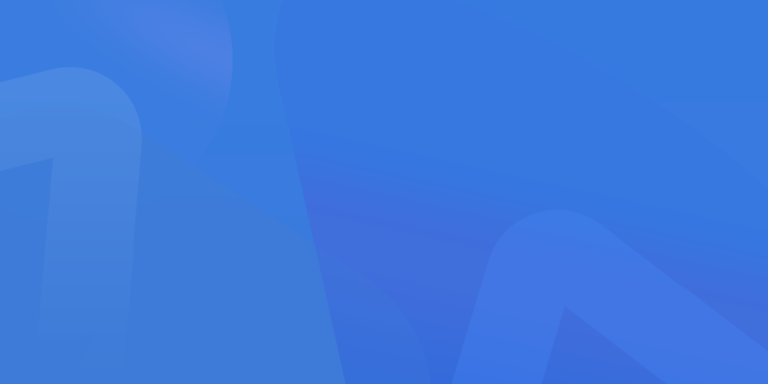
Write a WebGL 1 fragment shader that draws this background.

```glsl
precision highp float;

uniform vec2 u_resolution;

// Colours
const vec3 SKY_TOP = vec3(0.22, 0.485, 0.875);
const vec3 SKY_LOW = vec3(0.23, 0.475, 0.86);
const vec3 DUNE = vec3(0.247, 0.485, 0.845);
const vec3 PANEL_TOP = vec3(0.21, 0.465, 0.88);
const vec3 PANEL_VIOLET = vec3(0.25, 0.43, 0.86);
const vec3 PANEL_LOW = vec3(0.20, 0.415, 0.86);
const vec3 GLOW = vec3(0.34, 0.51, 0.90);
const vec3 PALE_RIBBON = vec3(0.365, 0.59, 0.89);
const vec3 BLUE_RIBBON = vec3(0.27, 0.54, 0.97);

// Strengths and sizes, in canvas heights
const float PALE_ALPHA = 0.45;
const float BLUE_ALPHA = 0.30;
const float BEND_RADIUS = 0.1875;
const float PANEL_RADIUS = 0.406;
const float DUNE_RADIUS = 0.378;
const float DISC_RADIUS = 0.424;
const float SHADE_RADIUS = 2.604;
const float PANEL_TILT = 0.22;
const float GLOW_TILT = 0.45;
const float GLOW_WIDTH = 0.11;

float cross2(vec2 a, vec2 b) {
  return a.x * b.y - a.y * b.x;
}

// Distance from q to the segment between the origin and arm
float segment(vec2 q, vec2 arm) {
  return length(q - arm * clamp(dot(q, arm) / dot(arm, arm), 0.0, 1.0));
}

// Ribbon corner: round on the outside, sharp at the inner notch
float bend(vec2 p, vec2 pivot, vec2 armA, vec2 armB, vec2 notch) {
  float outer = min(segment(p - pivot, armA), segment(p - pivot, armB));
  vec2 a = normalize(armA);
  vec2 b = normalize(armB);
  vec2 q = p - notch;
  float side = sign(cross2(a, b));
  float inner = side * min(cross2(a, q), cross2(q, b));
  return max(outer - BEND_RADIUS, inner);
}

// Smooth coverage of a signed distance
float fill(float d) {
  float edge = 1.0 / u_resolution.y;
  return 1.0 - smoothstep(-edge, edge, d);
}

vec3 panelColor(vec2 p) {
  float h = p.y + PANEL_TILT * (p.x - 0.78);
  vec3 lower = mix(PANEL_LOW, PANEL_VIOLET, smoothstep(0.02, 0.36, h));
  return mix(lower, PANEL_TOP, smoothstep(0.43, 0.68, h));
}

void main() {
  vec2 p = gl_FragCoord.xy / u_resolution * vec2(2.0, 1.0);
  vec3 color = mix(SKY_LOW, SKY_TOP, smoothstep(0.0, 0.8, p.y));

  // Soft violet streak inside the upper left disc
  float disc = fill(length(p - vec2(0.182, 0.844)) - DISC_RADIUS);
  float streak = (p.y - 0.896 + GLOW_TILT * (p.x - 0.482)) / GLOW_WIDTH;
  float glow = exp(-streak * streak) * smoothstep(0.0, 0.55, p.x);
  color = mix(color, GLOW, disc * (0.06 + 0.6 * glow));

  // Central panel with its shaded upper right boundary
  vec2 panelPoint = p - vec2(1.122, 0.870);
  float panelEdge = segment(panelPoint, vec2(0.21, -0.945)) - PANEL_RADIUS;
  float panel = fill(min(panelEdge, 1.3 - p.x));
  float shade = fill(length(p - vec2(0.273, -1.44)) - SHADE_RADIUS);
  color = mix(color, panelColor(p), panel * mix(0.25, 1.0, shade));

  // Rounded dune, fainter across the panel
  vec2 dunePoint = p - vec2(0.151, 0.346);
  float duneSpine = min(segment(dunePoint, vec2(0.596, -0.388)),
                        segment(dunePoint, vec2(0.0, -0.6)));
  float dune = fill(duneSpine - DUNE_RADIUS);
  color = mix(color, DUNE, dune * mix(0.8, 0.22, panel));

  // Pale zigzag ribbon, fading downward
  float pale = min(
    bend(p, vec2(0.182, 0.638), vec2(-0.521, -0.130),
         vec2(-0.029, -0.339), vec2(0.138, 0.589)),
    bend(p, vec2(0.286, 0.133), vec2(0.029, 0.339),
         vec2(0.547, 1.180), vec2(0.349, 0.354)));
  float fade = smoothstep(-0.05, 0.8, p.y) * mix(1.0, 0.85, dune);
  color = mix(color, PALE_RIBBON, fill(pale) * PALE_ALPHA * fade);

  // Blue zigzag ribbon
  float blue = min(
    bend(p, vec2(1.451, 0.266), vec2(-0.156, -0.521),
         vec2(0.339, -0.260), vec2(1.471, 0.203)),
    bend(p, vec2(1.958, 0.065), vec2(-0.339, 0.260),
         vec2(-0.716, 1.089), vec2(1.781, 0.253)));
  color = mix(color, BLUE_RIBBON, fill(blue) * BLUE_ALPHA);

  gl_FragColor = vec4(color, 1.0);
}
```
